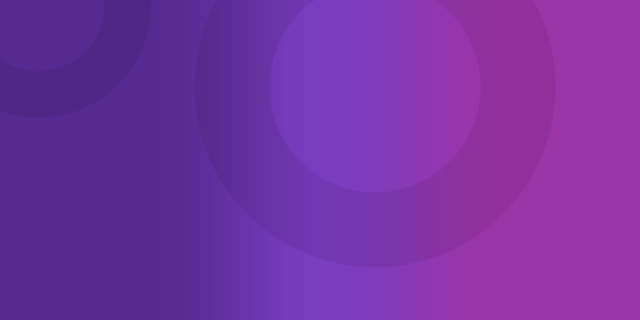
A WebGL 2 fragment shader for this background:

```glsl
#version 300 es
precision highp float;
// Draws a soft violet to magenta horizontal gradient with two translucent dark rings.

uniform vec2 u_resolution;
out vec4 fragColor;

const vec3 INDIGO = vec3(0.338, 0.166, 0.565);
const vec3 VIOLET = vec3(0.472, 0.240, 0.758);
const vec3 MAGENTA = vec3(0.614, 0.203, 0.660);
const vec3 SHADE = vec3(0.10, 0.0, 0.08);
const float RING_OPACITY = 0.085;
const float EDGE_WIDTH = 0.0055;

// Ramp from 0 to 1 that is partly linear and partly eased at both ends.
float easedRamp(float from, float to, float t, float easing) {
    float linear = clamp((t - from) / (to - from), 0.0, 1.0);
    return mix(linear, smoothstep(0.0, 1.0, linear), easing);
}

// Eased blend through three colours; stops holds their positions.
vec3 threeStopGradient(float t, vec3 stops, vec3 a, vec3 b, vec3 c) {
    vec3 left = mix(a, b, easedRamp(stops.x, stops.y, t, 0.8));
    return mix(left, c, easedRamp(stops.y, stops.z, t, 0.8));
}

// Signed distance to a ring with inner and outer radii.
float ringDistance(vec2 p, vec2 center, float inner, float outer) {
    return abs(length(p - center) - 0.5 * (inner + outer)) - 0.5 * (outer - inner);
}

// Smooth coverage of a signed distance.
float coverage(float distanceToEdge, float width) {
    return clamp(0.5 - distanceToEdge / width, 0.0, 1.0);
}

void main() {
    // Canvas height is one unit.
    vec2 p = gl_FragCoord.xy / u_resolution.y;
    float across = gl_FragCoord.x / u_resolution.x;
    float edge = max(EDGE_WIDTH, 1.0 / u_resolution.y);

    // Background
    vec3 color = threeStopGradient(across, vec3(0.25, 0.505, 0.78), INDIGO, VIOLET, MAGENTA);

    // Large ring at the centre right, small ring in the top left corner
    float large = ringDistance(p, vec2(1.172, 0.729), 0.330, 0.564);
    float small = ringDistance(p, vec2(0.120, 0.984), 0.206, 0.352);
    color = mix(color, SHADE, RING_OPACITY * coverage(large, edge));
    color = mix(color, SHADE, RING_OPACITY * coverage(small, edge));

    fragColor = vec4(color, 1.0);
}
```
